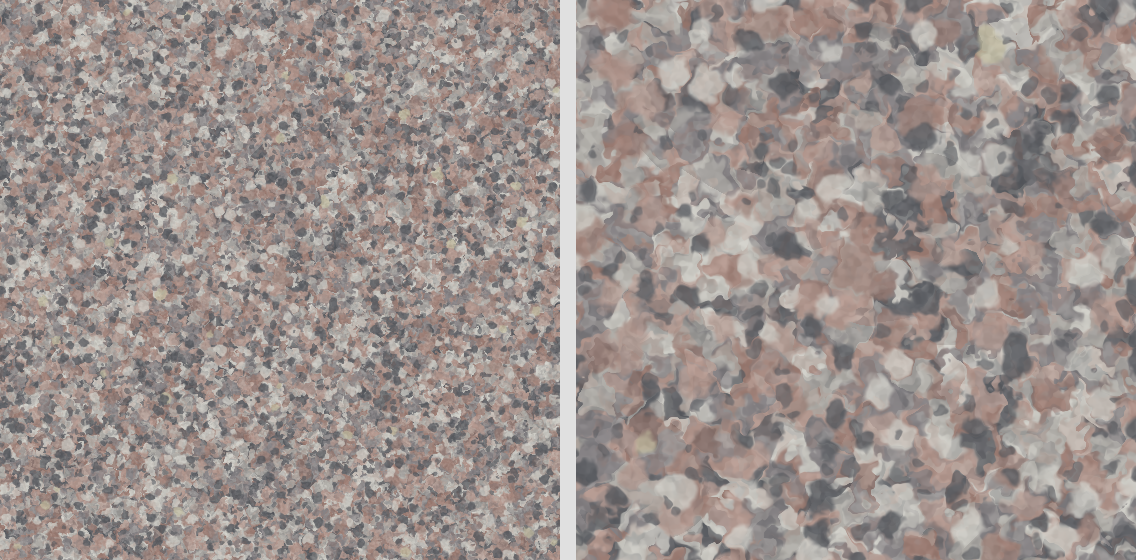
Left: the whole. Right: its middle third, enlarged.
Give the GLSL for this texture, as a three.js fragment shader.

```glsl
// Speckled pink and grey granite: soft mineral grains, dark mica flecks and pale feldspar.
varying vec2 vUv;

const vec3 CHARCOAL = vec3(0.34, 0.35, 0.37);
const vec3 MAUVE    = vec3(0.51, 0.495, 0.505);
const vec3 RUST     = vec3(0.59, 0.47, 0.435);
const vec3 PINK     = vec3(0.69, 0.585, 0.55);
const vec3 ASH      = vec3(0.67, 0.66, 0.64);
const vec3 CHALK    = vec3(0.79, 0.785, 0.76);
const vec3 CREAM    = vec3(0.75, 0.73, 0.62);

// Three random values per cell
vec3 hash3(vec2 cell, float seed) {
  vec3 q = fract(vec3(cell.xyx + seed * 17.3) * vec3(0.1031, 0.1030, 0.0973));
  q += dot(q, q.yxz + 33.33);
  return fract((q.xxy + q.yzz) * q.zyx);
}

// Mineral colour picked by a random value, in proportion to its share
vec3 mineral(float pick) {
  if (pick < 0.10) return CHARCOAL;
  if (pick < 0.35) return MAUVE;
  if (pick < 0.50) return RUST;
  if (pick < 0.68) return PINK;
  if (pick < 0.87) return ASH;
  return CHALK;
}

// Cellular noise with blended borders: two smooth random values
vec2 cellNoise(vec2 p, float sharpness, float seed) {
  vec2 base = floor(p);
  vec3 sum = vec3(0.0);
  for (int y = -1; y <= 1; y++) {
    for (int x = -1; x <= 1; x++) {
      vec2 cell = base + vec2(float(x), float(y));
      vec3 rnd = hash3(cell, seed);
      vec2 d = cell + rnd.xy - p;
      sum += vec3(rnd.z, fract(rnd.z * 37.7), 1.0) * exp(-sharpness * dot(d, d));
    }
  }
  return sum.xy / sum.z;
}

// Cellular grains, each filled with one mineral
vec3 grains(vec2 p, float sharpness, float drift, float seed) {
  vec2 base = floor(p);
  vec4 sum = vec4(0.0);
  for (int y = -1; y <= 1; y++) {
    for (int x = -1; x <= 1; x++) {
      vec2 cell = base + vec2(float(x), float(y));
      vec3 rnd = hash3(cell, seed);
      vec2 d = cell + rnd.xy - p;
      sum += vec4(mineral(rnd.z + drift), 1.0) * exp(-sharpness * dot(d, d));
    }
  }
  return sum.rgb / sum.a;
}

// Coverage of scattered roundish flecks; chance is the share of filled cells
float flecks(vec2 p, float chance, float radius, float seed) {
  vec2 base = floor(p);
  float cover = 0.0;
  for (int y = -1; y <= 1; y++) {
    for (int x = -1; x <= 1; x++) {
      vec2 cell = base + vec2(float(x), float(y));
      vec3 rnd = hash3(cell, seed);
      float size = radius * mix(0.5, 1.0, fract(rnd.z * 71.3));
      float dist = length(cell + rnd.xy - p);
      float disc = 1.0 - smoothstep(size - 0.07, size + 0.07, dist);
      cover = max(cover, disc * step(rnd.z, chance));
    }
  }
  return cover;
}

// Slow layered sines that vary the mineral mix across the slab
float slabDrift(vec2 p) {
  return sin(p.x * 19.0 + 2.0 * sin(p.y * 13.0)) + sin(p.y * 23.0 + 2.0 * sin(p.x * 17.0 + 1.0));
}

void main() {
  // Ragged grain outlines
  vec2 wobble = cellNoise(vUv * 110.0, 5.0, 1.0) - 0.5;
  vec2 fray = cellNoise(vUv * 240.0, 5.0, 2.0) - 0.5;
  vec2 p = vUv + 0.011 * wobble + 0.005 * fray;
  float drift = 0.025 * slabDrift(vUv);

  // Large and small grains interlocked, with fine crumbs between
  vec3 large = grains(p * 48.0, 22.0, drift, 3.0);
  vec3 small = grains(p * 88.0, 18.0, drift, 4.0);
  vec3 crumbs = grains(p * 165.0, 12.0, drift, 5.0);
  float pocket = cellNoise(p * 65.0, 14.0, 6.0).x;
  vec3 color = mix(large, small, smoothstep(0.35, 0.55, pocket));
  color = mix(color, crumbs, 0.28);

  // Rounded crystals on top
  vec2 q = vUv + 0.006 * wobble + 0.003 * fray;
  color = mix(color, RUST, 0.65 * flecks(q * 34.0, 0.14, 0.44, 7.0));
  color = mix(color, PINK, 0.70 * flecks(q * 37.0, 0.16, 0.42, 8.0));
  color = mix(color, CHALK, 0.75 * flecks(q * 38.0, 0.17, 0.40, 9.0));
  color = mix(color, CREAM, 0.70 * flecks(q * 36.0, 0.03, 0.38, 10.0));
  color = mix(color, CHARCOAL, 0.80 * flecks(q * 46.0, 0.22, 0.40, 11.0));
  color = mix(color, CHARCOAL, 0.60 * flecks(q * 85.0, 0.14, 0.42, 12.0));

  // Fine rough surface
  float rough = cellNoise(vUv * 260.0, 6.0, 13.0).y - 0.5;
  color += 0.07 * rough + 0.012;
  gl_FragColor = vec4(color, 1.0);
}
```
